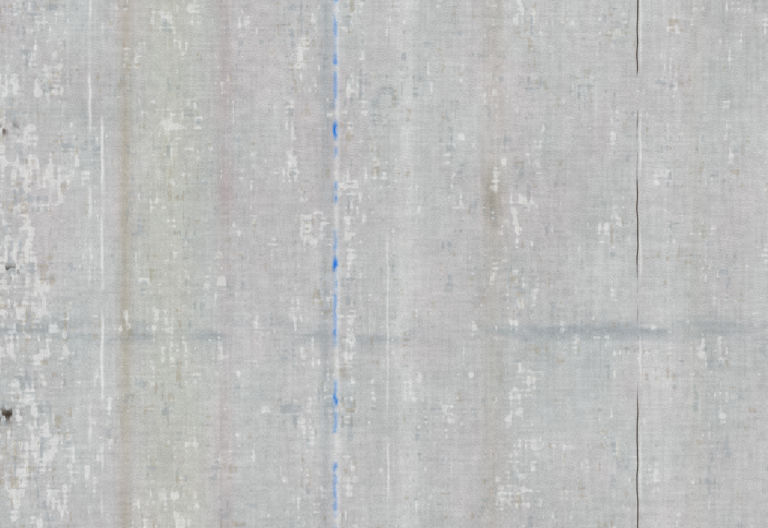
Give the GLSL for this texture, as a WebGL 1 fragment shader.

```glsl
precision highp float;
uniform vec2 u_resolution;

const vec3 GREY = vec3(0.748, 0.749, 0.750);
const vec3 CHALK = vec3(0.875, 0.878, 0.872);
const vec3 OCHRE = vec3(0.62, 0.57, 0.47);
const vec3 SAGE = vec3(0.755, 0.765, 0.715);
const vec3 ROSE = vec3(0.68, 0.59, 0.60);
const vec3 SLATE = vec3(0.57, 0.61, 0.63);
const vec3 UMBER = vec3(0.25, 0.21, 0.18);
const vec3 COBALT = vec3(0.13, 0.43, 0.85);

float hash(vec2 p) {
  return fract(sin(dot(p, vec2(127.1, 311.7))) * 43758.5453);
}

float noise(vec2 p) {
  vec2 i = floor(p), f = fract(p);
  f = f * f * (3.0 - 2.0 * f);
  return mix(mix(hash(i), hash(i + vec2(1.0, 0.0)), f.x),
             mix(hash(i + vec2(0.0, 1.0)), hash(i + vec2(1.0, 1.0)), f.x), f.y);
}

float fbm(vec2 p) {
  float sum = 0.0, gain = 0.5;
  for (int i = 0; i < 4; i++) {
    sum += gain * noise(p);
    p = p * 2.1 + 17.3;
    gain *= 0.5;
  }
  return sum / 0.9375;
}

// Soft bell around a centre
float band(float x, float centre, float width) {
  float d = (x - centre) / width;
  return exp(-d * d);
}

float blot(vec2 p, vec2 centre, vec2 size) {
  return band(p.x, centre.x, size.x) * band(p.y, centre.y, size.y);
}

// Distance to the nearest of evenly spaced marks
float spaced(float y, float first, float period) {
  return (fract((y - first) / period + 0.5) - 0.5) * period;
}

// Dry brush coverage, ragged along both thread directions
float scumble(vec2 p, float seed, float density) {
  float n = 0.46 * fbm(p * vec2(55.0, 26.0) + seed)
          + 0.32 * noise(p * vec2(260.0, 65.0) + seed)
          + 0.22 * noise(p * vec2(70.0, 290.0) - seed);
  return smoothstep(0.60, 0.76, n + density);
}

// Thin vertical line, broken along its length
float brokenLine(vec2 p, float x, float width, float seed) {
  float wobble = (noise(vec2(seed, p.y * 60.0)) - 0.5) * 0.0016;
  float gaps = smoothstep(0.36, 0.62, fbm(vec2(seed, p.y * 14.0)));
  return band(p.x, x + wobble, width) * gaps;
}

// Fine woven threads
float weave(vec2 p) {
  float warp = noise(p * vec2(330.0, 22.0)) + noise(p * vec2(170.0, 75.0) + 9.0);
  float weft = noise(p * vec2(26.0, 330.0) + 31.0) + noise(p * vec2(85.0, 190.0) + 5.0);
  return 0.5 * (warp + weft) - 1.0 + 0.7 * (hash(floor(p * 512.0)) - 0.5);
}

vec3 stainBands(vec3 c, vec2 p) {
  float worn = 0.35 + 0.9 * fbm(p * vec2(45.0, 12.0) + 3.0);
  c = mix(c, OCHRE, 0.42 * worn * band(p.x, 0.163, 0.008));
  c = mix(c, SAGE, 0.65 * worn * band(p.x, 0.222, 0.045));
  c = mix(c, ROSE, 0.25 * worn * band(p.x, 0.292, 0.011));
  c = mix(c, SLATE, 0.42 * worn * band(p.x, 0.424, 0.007));
  c = mix(c, OCHRE, 0.16 * worn * band(p.x, 0.642, 0.016));
  c = mix(c, SAGE, 0.25 * worn * band(p.x, 0.905, 0.012));
  c = mix(c, CHALK, 0.38 * worn * band(p.x, 0.528, 0.016));
  c = mix(c, CHALK, 0.20 * worn * band(p.x, 0.865, 0.028));
  c = mix(c, ROSE, 0.35 * worn * blot(p, vec2(0.296, 0.44), vec2(0.012, 0.035)));
  c = mix(c, OCHRE * 0.85, 0.45 * worn * blot(p, vec2(0.641, 0.43), vec2(0.012, 0.04)));
  // Horizontal smear
  float drift = p.y + 0.02 * (fbm(vec2(p.x * 9.0, 2.0)) - 0.5);
  float smear = smoothstep(0.3, 0.75, fbm(p * vec2(22.0, 70.0)));
  return mix(c, SLATE, 0.55 * smear * band(drift, 0.255, 0.014));
}

vec3 chalkPatches(vec3 c, vec2 p) {
  float left = 1.0 - smoothstep(0.05, 0.115, p.x);
  float density = 0.13 * left + 0.08 * band(p.x, 0.39, 0.02) + 0.05 * band(p.x, 0.225, 0.03)
                + 0.10 * band(p.x, 0.457, 0.018) + 0.08 * band(p.x, 0.675, 0.028);
  c = mix(c, CHALK, 0.68 * scumble(p, 4.0, density - 0.02));
  c = mix(c, SLATE, 0.40 * scumble(p, 23.0, density * 0.6 - 0.03));
  return mix(c, OCHRE, 0.32 * scumble(p, 51.0, density * 0.4 - 0.04));
}

vec3 seams(vec3 c, vec2 p) {
  c = mix(c, CHALK, 0.85 * brokenLine(p, 0.117, 0.0022, 3.0));
  c = mix(c, CHALK, 0.85 * brokenLine(p, 0.133, 0.0020, 8.0));
  c = mix(c, CHALK, 0.60 * brokenLine(p, 0.505, 0.0016, 14.0));
  c = mix(c, CHALK, 0.55 * band(p.x, 0.439, 0.0035));
  c = mix(c, CHALK, 0.60 * brokenLine(p, 0.834, 0.0018, 21.0));
  return mix(c, UMBER, 0.75 * brokenLine(p, 0.830, 0.0010, 27.0));
}

vec3 accents(vec3 c, vec2 p) {
  float ragged = smoothstep(0.25, 0.6, noise(p * vec2(260.0, 110.0)));
  float major = band(spaced(p.y, 0.342, 0.176), 0.0, 0.010);
  float minor = band(spaced(p.y, 0.255, 0.176), 0.0, 0.007);
  float trace = 0.35 * smoothstep(0.5, 0.75, noise(vec2(6.0, p.y * 45.0)));
  float blue = max(major, max(0.55 * minor, trace)) * (0.4 + 0.6 * ragged);
  c = mix(c, COBALT, blue * band(p.x, 0.4365, 0.0032));
  float spots = band(spaced(p.y, 0.333, 0.1855), 0.0, 0.008) * band(p.x, 0.010, 0.013);
  return mix(c, UMBER, 0.9 * spots * smoothstep(0.35, 0.65, noise(p * vec2(210.0, 120.0) + 7.0)));
}

void main() {
  vec2 p = gl_FragCoord.xy / u_resolution.x;
  vec3 c = GREY + 0.07 * (fbm(p * vec2(14.0, 9.0)) - 0.5);
  c += vec3(0.03, -0.008, 0.0) * (fbm(p * vec2(18.0, 12.0) + 40.0) - 0.5);
  c = chalkPatches(stainBands(c, p), p);
  c = accents(seams(c, p), p) + 0.055 * weave(p);
  gl_FragColor = vec4(clamp(c, 0.0, 1.0), 1.0);
}
```
